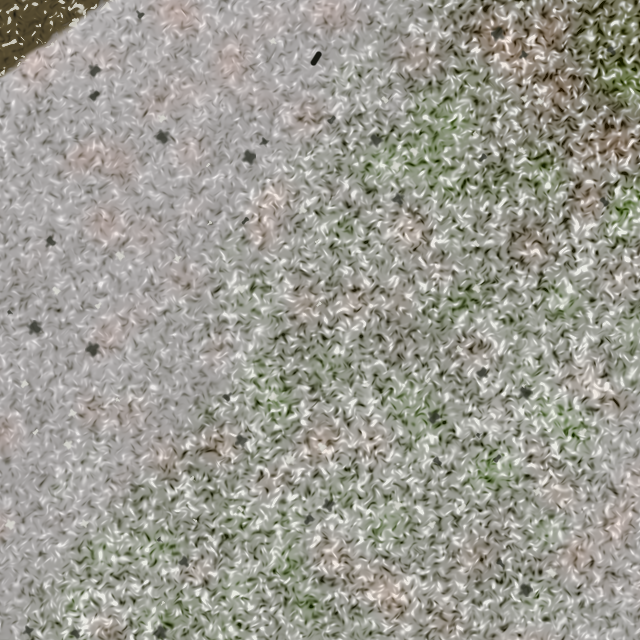
Give the GLSL for this texture, as a three.js fragment shader.

```glsl
// Weathered grey gravel ground: wormy grit, mossy patches, a worn diagonal track and a soil corner.
varying vec2 vUv;

const float COARSE_GRIT = 76.0;    // grit cells across the canvas
const float FINE_GRIT = 118.0;
const float BARE_CONTRAST = 0.18;
const float MOSS_CONTRAST = 0.38;
const float BARE_TONE = 0.65;
const float MOSS_TONE = 0.605;
const float SHADE_DEPTH = 0.13;    // darkening towards the upper right
const vec2 GRIT_SHAPE = vec2(4.0, 18.0);   // falloff along and across a grain
const vec2 PATCH_SHAPE = vec2(3.5, 5.0);
const vec3 SOIL = vec3(0.33, 0.29, 0.19);
const vec3 PEBBLE = vec3(0.86, 0.86, 0.83);
const vec3 HOLE = vec3(0.15, 0.16, 0.12);
const vec3 MOSS_TINT = vec3(-0.035, 0.015, -0.07);
const vec3 RUST_TINT = vec3(0.035, -0.012, -0.03);
const vec3 LILAC_TINT = vec3(0.004, -0.006, 0.012);

vec2 hash2(vec2 p) {
  vec3 q = fract(p.xyx * vec3(0.1031, 0.1030, 0.0973));
  q += dot(q, q.yzx + 33.33);
  return fract((q.xx + q.yz) * q.zy);
}

// Cellular noise: each cell holds one soft oriented grain, light or dark.
float grains(vec2 p, vec2 shape) {
  vec2 cell = floor(p);
  float sum = 0.0;
  for (int j = -1; j <= 1; j++) {
    for (int i = -1; i <= 1; i++) {
      vec2 id = cell + vec2(float(i), float(j));
      vec2 look = hash2(id + 71.7);
      vec2 d = p - id - hash2(id + 13.0);
      float angle = 0.9 + (look.x - 0.5) * 2.7;
      vec2 axis = vec2(cos(angle), sin(angle));
      vec2 q = vec2(dot(d, axis), axis.x * d.y - axis.y * d.x);
      sum += (look.y * 2.0 - 1.0) * exp(-dot(q * q, shape));
    }
  }
  return sum;
}

// Sparse round spots; share is the fraction of cells that hold one.
float spots(vec2 p, float share, float radius) {
  vec2 id = floor(p);
  vec2 look = hash2(id + 5.3);
  vec2 d = fract(p) - mix(vec2(0.3), vec2(0.7), hash2(id + 41.0));
  d += 0.06 * sin(p.yx * 17.0);
  float r = radius * (0.5 + look.y);
  return step(look.x, share) * (1.0 - smoothstep(r * 0.5, r * 1.2, length(d)));
}

float segment(vec2 p, vec2 a, vec2 b) {
  vec2 ab = b - a;
  return length(p - a - ab * clamp(dot(p - a, ab) / dot(ab, ab), 0.0, 1.0));
}

void main() {
  vec2 uv = vUv;

  // Broad patches and streaks along the track
  float broad = grains(uv * 7.0 + 3.0, PATCH_SHAPE);
  float clump = grains(uv * 23.0 + 9.0, PATCH_SHAPE);
  float hue = grains(uv * 15.0 + 37.0, PATCH_SHAPE);
  vec2 along = vec2(uv.x + uv.y, uv.y - uv.x) * 0.7071;
  float streak = grains(along * vec2(5.0, 26.0) + 50.0, PATCH_SHAPE);

  // Where the moss grows, and where the ground is worn bare
  float side = uv.x - 0.65 * uv.y + 0.05 * broad + 0.05 * clump + 0.04 * streak;
  float moss = smoothstep(-0.13, 0.12, side);
  float track = exp(-pow((uv.y - uv.x - 0.09) * 17.0, 2.0)) * (1.0 - smoothstep(0.3, 0.55, uv.x));
  float bareCorner = smoothstep(0.76, 0.92, uv.x - 0.45 * uv.y + 0.05 * streak);
  moss *= (1.0 - 0.75 * track) * (1.0 - 0.65 * bareCorner);
  moss = clamp(moss + 0.22 * clump * moss, 0.0, 1.0);
  float shade = smoothstep(0.45, 0.95, uv.y) * smoothstep(0.55, 0.95, uv.x + 0.08 * broad);

  // Grit, bent into short worms
  vec2 bent = uv + 0.0022 * sin(uv.yx * vec2(187.0, 211.0) + 4.0 * vec2(clump, hue));
  float grit = grains(bent * COARSE_GRIT, GRIT_SHAPE)
             + grains(bent * FINE_GRIT + 19.0, GRIT_SHAPE);

  // Tone
  float soilEdge = uv.y - 0.875 - 0.75 * uv.x + 0.012 * clump + 0.008 * grit;
  float rim = exp(-abs(soilEdge) * 14.0);
  float tone = mix(BARE_TONE, MOSS_TONE, moss);
  tone += grit * mix(BARE_CONTRAST, MOSS_CONTRAST, moss) * (1.0 + 0.25 * shade);
  tone += 0.05 * moss * (broad + clump) + 0.025 * (1.0 - moss) * streak;
  tone += 0.07 * rim - SHADE_DEPTH * shade;
  tone = clamp(tone, 0.1, 0.92);

  // Colour: warm in the hollows, neutral on the crests
  vec3 color = vec3(tone, tone, tone - mix(0.065, 0.018, smoothstep(0.3, 0.7, tone)));
  float hollow = 1.0 - smoothstep(0.4, 0.75, tone);
  color += MOSS_TINT * max(hue + 0.15, 0.0) * moss * (0.3 + hollow);
  color += RUST_TINT * (max(-hue, 0.0) + 0.6 * shade * hollow);
  color += LILAC_TINT * (1.0 - moss);

  // Soil corner with pale crumbs near its rim
  float soil = smoothstep(-0.008, 0.008, soilEdge);
  float crumbs = smoothstep(0.3, 0.6, grit + 0.35 * rim - 0.12 + 0.3 * clump);
  vec3 earth = SOIL * (1.0 + 0.35 * grit);
  color = mix(color, mix(earth, PEBBLE, crumbs * 0.85), soil);

  // Scattered holes, pebbles and one dark twig
  color = mix(color, HOLE, 0.75 * spots(uv * 30.0 + 2.0, 0.035, 0.24));
  color = mix(color, PEBBLE, 0.85 * spots(uv * 41.0 + 60.0, 0.03, 0.23));
  float twig = segment(uv, vec2(0.490, 0.902), vec2(0.498, 0.915));
  color = mix(color, HOLE * 0.6, 1.0 - smoothstep(0.003, 0.006, twig));

  gl_FragColor = vec4(clamp(color, 0.0, 1.0), 1.0);
}
```
